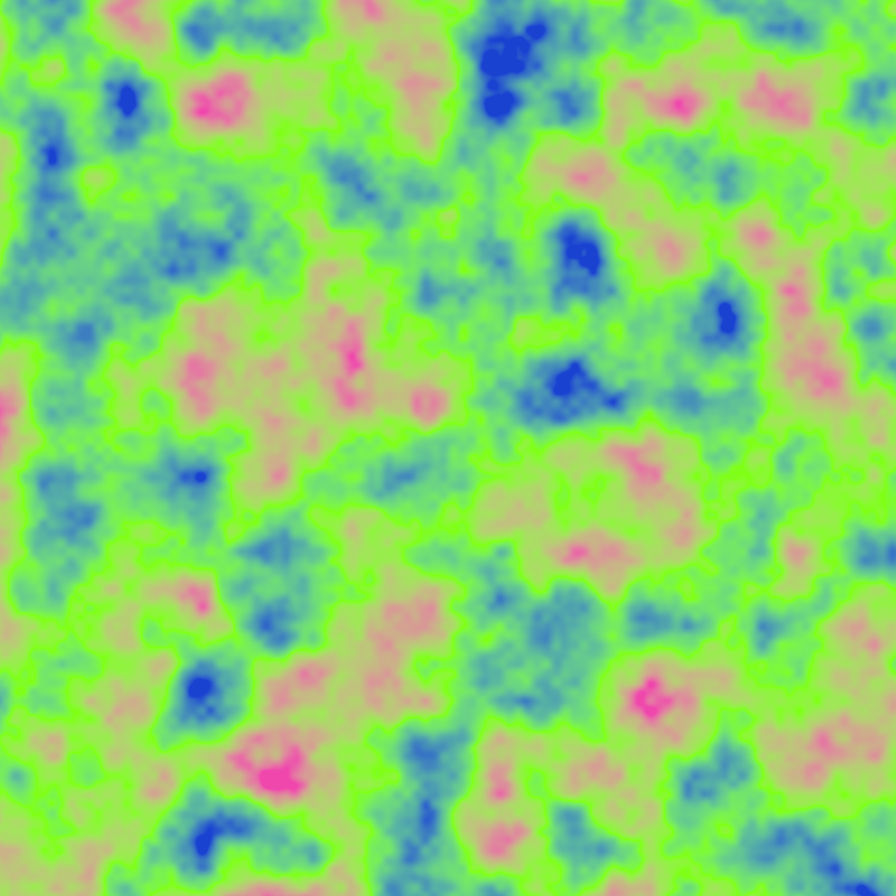
Give the GLSL for this texture, as a Shadertoy shader.

```glsl
// Soft blotches of blue and pink separated by bright green contours.
// Several octaves of smooth value noise form a signed height field, which is
// coloured by a three-stop ramp blended in linear light.

const float BASE_CELLS = 12.0;   // coarsest noise cells across the canvas
const int   OCTAVES    = 4;
const float GAIN       = 0.5;    // amplitude ratio between octaves
const float CONTRAST   = 0.86;
const float BIAS       = 0.02;   // positive values favour pink
const float GAMMA      = 2.2;

const vec3 LOW_BLUE  = vec3(0.10, 0.26, 0.82);
const vec3 MID_GREEN = vec3(0.50, 1.00, 0.07);
const vec3 HIGH_PINK = vec3(0.94, 0.28, 0.68);

// Random value in -1..1 for a lattice point
float hashSigned(ivec2 cell, int seed) {
    uint h = uint(cell.x) * 374761393u + uint(cell.y) * 668265263u
           + uint(seed) * 974634777u;
    h = (h ^ (h >> 15)) * 2246822519u;
    h = (h ^ (h >> 13)) * 3266489917u;
    h ^= h >> 16;
    return float(h >> 8) / 8388608.0 - 1.0;
}

// Smoothly interpolated lattice noise
float valueNoise(vec2 p, int seed) {
    ivec2 cell = ivec2(floor(p));
    vec2 f = fract(p);
    vec2 blend = f * f * (3.0 - 2.0 * f);
    float bottom = mix(hashSigned(cell, seed),
                       hashSigned(cell + ivec2(1, 0), seed), blend.x);
    float top = mix(hashSigned(cell + ivec2(0, 1), seed),
                    hashSigned(cell + ivec2(1, 1), seed), blend.x);
    return mix(bottom, top, blend.y);
}

// Octave sum, each layer shifted off the previous lattice
float heightField(vec2 uv) {
    float sum = 0.0, amplitude = 1.0, cells = BASE_CELLS;
    for (int i = 0; i < OCTAVES; i++) {
        vec2 shift = float(i) * vec2(0.37, 0.61) + 0.3;
        sum += amplitude * valueNoise(uv * cells + shift, i + 1);
        amplitude *= GAIN;
        cells *= 2.0;
    }
    return sum;
}

// Blue below zero, green at zero, pink above
vec3 ramp(float height) {
    vec3 middle = pow(MID_GREEN, vec3(GAMMA));
    vec3 end = pow(height < 0.0 ? LOW_BLUE : HIGH_PINK, vec3(GAMMA));
    vec3 linearColor = mix(middle, end, min(abs(height), 1.0));
    return pow(linearColor, vec3(1.0 / GAMMA));
}

void mainImage(out vec4 fragColor, in vec2 fragCoord) {
    vec2 uv = fragCoord / iResolution.y;
    float height = heightField(uv) * CONTRAST + BIAS;
    fragColor = vec4(ramp(height), 1.0);
}
```
